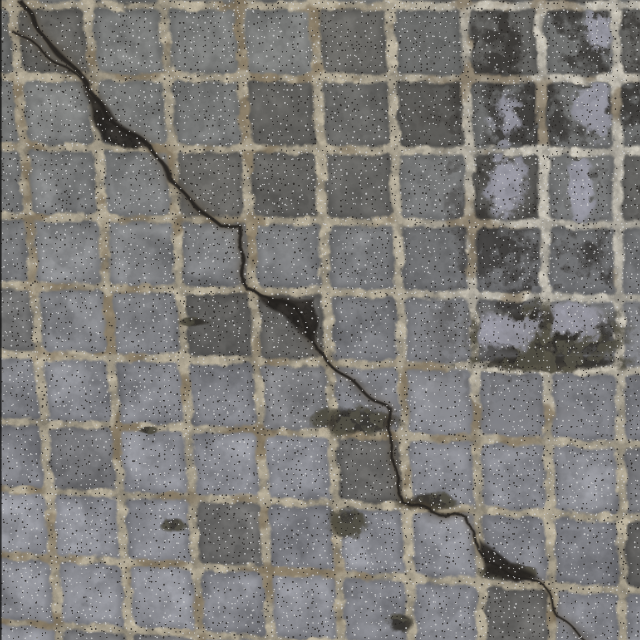
Write a Shadertoy shader that draws this texture.

```glsl
const vec3 TILE_UPPER = vec3(0.475, 0.48, 0.475);
const vec3 TILE_LOWER = vec3(0.54, 0.545, 0.57);
const vec3 TILE_DARK = vec3(0.38, 0.375, 0.36);
const vec3 GROUT = vec3(0.64, 0.61, 0.54);
const vec3 GROUT_PALE = vec3(0.73, 0.72, 0.69);
const vec3 RUST = vec3(0.42, 0.36, 0.27);
const vec3 SOOT = vec3(0.14, 0.13, 0.12);
const vec3 OLIVE = vec3(0.29, 0.28, 0.23);
const vec3 FLAKE = vec3(0.63, 0.63, 0.68);
const vec2 JOINT = vec2(0.066, 0.056);   // half joint, in tiles
const float CORNER = 0.06;
const float TILE_SIZE = 0.114;
const float SPECK_CELLS = 95.0;

// Centre and radii of stains and pale flakes, y measured downwards
const vec4 STAINS[10] = vec4[10](
    vec4(.553, .661, .068, .023), vec4(.85, .567, .13, .014),
    vec4(.67, .785, .045, .014), vec4(.795, .893, .05, .013),
    vec4(.54, .82, .026, .024), vec4(.625, .974, .021, .015),
    vec4(.27, .82, .023, .014), vec4(.85, .52, .12, .045),
    vec4(.30, .503, .024, .007), vec4(.23, .672, .016, .006));
const vec4 FLAKES[7] = vec4[7](
    vec4(.93, .17, .032, .042), vec4(.795, .185, .032, .04),
    vec4(.79, .29, .03, .045), vec4(.908, .295, .018, .05),
    vec4(.78, .52, .045, .032), vec4(.89, .5, .05, .027),
    vec4(.935, .05, .025, .04));
const int CRACK_POINTS = 18;
const vec2 CRACK[CRACK_POINTS] = vec2[CRACK_POINTS](
    vec2(.035, .005), vec2(.075, .065), vec2(.135, .13), vec2(.17, .185),
    vec2(.235, .23), vec2(.27, .285), vec2(.34, .35), vec2(.37, .355),
    vec2(.385, .455), vec2(.46, .475), vec2(.495, .55), vec2(.605, .64),
    vec2(.625, .785), vec2(.73, .81), vec2(.76, .88), vec2(.85, .915),
    vec2(.875, .965), vec2(.92, 1.0));
const vec2 CHIPS[9] = vec2[9](
    vec2(.135, .14), vec2(.24, .235), vec2(.155, .222),
    vec2(.40, .46), vec2(.49, .47), vec2(.495, .54),
    vec2(.752, .845), vec2(.84, .905), vec2(.755, .90));

vec2 hash2(vec2 p) {
    vec3 q = fract(p.xyx * vec3(.1031, .103, .0973));
    q += dot(q, q.yzx + 33.33);
    return fract((q.xx + q.yz) * q.zy);
}

// Smooth cellular noise: random cell values blended by distance
float softCells(vec2 p) {
    vec2 base = floor(p);
    float sum = 0.0, weight = 1e-4;
    for (int k = 0; k < 9; k++) {
        vec2 cell = base + vec2(k % 3 - 1, k / 3 - 1);
        vec2 d = cell + hash2(cell) - p;
        float w = exp(-8.0 * dot(d, d));
        sum += w * hash2(cell + 71.0).x;
        weight += w;
    }
    return sum / weight;
}

float layers(vec2 p) {
    float sum = 0.0, amp = 0.53;
    for (int i = 0; i < 4; i++) {
        sum += amp * softCells(p);
        p = p * 2.03 + 17.0;
        amp *= 0.5;
    }
    return sum;
}

// Grid with slightly converging rows and leaning columns
vec2 gridCoord(vec2 p) {
    float w = p.y - 0.009;
    return vec2((p.x - 0.0195 - 0.074 * p.y) / (0.1178 - 0.0078 * p.y),
                w / mix(0.1113, 0.1145, p.x) * (1.0 + 0.042 * w * (1.0 - p.x)));
}

float segment(vec2 p, vec2 a, vec2 b) {
    vec2 e = b - a;
    return length(p - a - e * clamp(dot(p - a, e) / dot(e, e), 0.0, 1.0));
}

float side(vec2 p, vec2 a, vec2 b) {
    vec2 e = normalize(b - a);
    return e.y * (p.x - a.x) - e.x * (p.y - a.y);
}

float triangle(vec2 p, vec2 a, vec2 b, vec2 c) {
    float s = -sign(side(c, a, b));
    return max(s * side(p, a, b), max(s * side(p, b, c), s * side(p, c, a)));
}

float blob(vec2 p, vec4 shape, float ragged) {
    return 1.0 - smoothstep(0.65, 1.15, length((p - shape.xy) / shape.zw) + ragged);
}

void mainImage(out vec4 fragColor, in vec2 fragCoord) {
    vec2 p = fragCoord / iResolution.xy;
    p.y = 1.0 - p.y;
    float px = 1.0 / iResolution.y;
    float cloud = layers(p * 14.0), grit = layers(p * 60.0 + 9.0);
    vec2 wobble = 0.0011 * (sin(p.yx * vec2(47, 53)) + sin(p.yx * vec2(131, 113) + 2.0));
    vec2 q = p + wobble;

    // Tile shape
    vec2 g = gridCoord(q);
    vec2 rnd = hash2(floor(g) + 40.0);
    vec2 box = abs(fract(g) - 0.5) - 0.5 + JOINT + CORNER;
    float d = length(max(box, 0.0)) + min(max(box.x, box.y), 0.0) - CORNER + (grit - 0.5) * 0.07;
    float soft = 0.018 + px / TILE_SIZE;
    float joint = smoothstep(-soft, soft, d);

    // Tile and joint colours, mildew towards the upper right
    float zone = smoothstep(0.55, 0.8, p.x) * (1.0 - smoothstep(0.45, 0.75, p.y));
    vec3 tile = mix(TILE_UPPER, TILE_LOWER, smoothstep(0.1, 0.75, p.y));
    tile = mix(tile, TILE_DARK, 0.8 * smoothstep(0.68, 0.85, rnd.x));
    tile *= (0.93 + 0.12 * rnd.y) * (1.0 + 0.35 * (cloud - 0.5) + 0.25 * (grit - 0.5));
    tile *= 1.0 - 0.12 * smoothstep(-0.12, 0.0, d);
    tile = mix(tile, SOOT, 0.7 * zone * smoothstep(0.42, 0.68, 0.6 * cloud + 0.4 * grit));
    vec3 grout = mix(GROUT, GROUT_PALE, zone * 0.7) * (0.75 + 0.5 * grit);
    grout = mix(grout, RUST, 0.55 * smoothstep(0.52, 0.72, cloud));

    // Stains and flakes
    float ragged = 1.4 * (0.5 * cloud + 0.5 * grit - 0.5), stain = 0.0, flake = 0.0;
    for (int i = 0; i < 10; i++) stain = max(stain, blob(p, STAINS[i], ragged));
    for (int i = 0; i < 7; i++) flake = max(flake, blob(p, FLAKES[i], ragged * 1.5));
    vec3 color = mix(tile, grout, joint);
    color = mix(color, mix(OLIVE, SOOT, smoothstep(0.4, 0.65, grit) * 0.8), 0.85 * stain);
    color = mix(color, FLAKE * (0.85 + 0.3 * grit), 0.85 * flake * (1.0 - joint));

    // Crack with a dirty halo, and chipped corners beside it
    vec2 r = p + 2.0 * wobble + (grit - 0.5) * 0.008;
    float crack = segment(r, vec2(.025, .05), vec2(.135, .13)) - 0.0012;
    for (int i = 0; i < CRACK_POINTS - 1; i++)
        crack = min(crack, segment(r, CRACK[i], CRACK[i + 1]) - mix(0.003, 0.001, float(i) / 16.0));
    float chip = 1.0;
    for (int i = 0; i < 9; i += 3) chip = min(chip, triangle(r, CHIPS[i], CHIPS[i + 1], CHIPS[i + 2]));
    color = mix(color, RUST * 0.7, 0.5 * exp(-max(crack, 0.0) * 160.0));
    color = mix(color, SOOT * (0.7 + 0.9 * grit), 0.9 * (1.0 - smoothstep(-0.004, 0.004, chip)));
    color = mix(color, SOOT, 0.9 * (1.0 - smoothstep(-px, px + 0.001, crack)));

    // Scattered pale and dark specks
    for (int k = 0; k < 2; k++) {
        vec2 s = p * SPECK_CELLS * (1.0 + 0.37 * float(k)) + 31.0 * float(k);
        vec2 cell = floor(s), kind = hash2(cell + 13.0);
        float reach = length(fract(s) - 0.2 - 0.6 * hash2(cell)) / SPECK_CELLS;
        float speck = 1.0 - smoothstep(0.0004, 0.001 + 0.0008 * kind.y + 0.5 * px, reach);
        vec3 tint = kind.x > 0.72 ? vec3(0.82) : SOOT;
        color = mix(color, tint, speck * 0.75 * (step(0.72, kind.x) + step(kind.x, 0.25)));
    }
    color *= mix(0.3, 1.0, smoothstep(0.001, 0.004, p.x));
    fragColor = vec4(color, 1.0);
}
```
